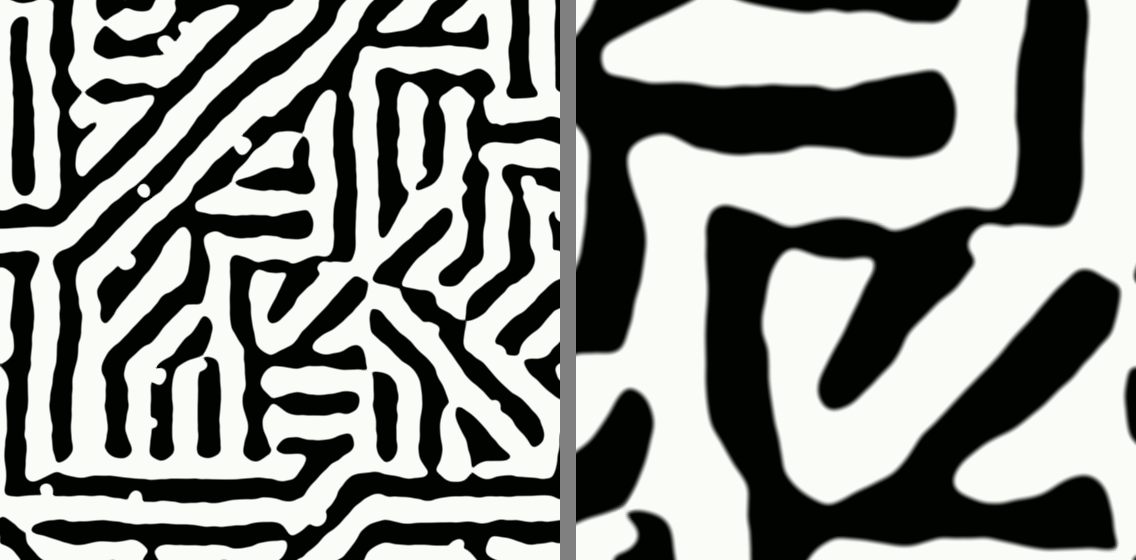
Left: the whole. Right: its middle third, enlarged.
This pattern is drawn by a WebGL 2 fragment shader. Its source:

```glsl
#version 300 es
precision highp float;
// Draws a black and white labyrinth of straight, round-ended strokes with knobs and dots.

uniform vec2 u_resolution;
out vec4 fragColor;

const float TAU = 6.2831853;
const float STROKE_PERIOD = 0.081;

vec3 hash3(vec2 cell) {
    vec3 q = fract(cell.xyx * vec3(0.1031, 0.1030, 0.0973));
    q += dot(q, q.yxz + 33.33);
    return fract((q.xxy + q.yzz) * q.zyx);
}

// Smooth value noise, two channels in -1..1
vec2 noise2(vec2 p) {
    vec2 cell = floor(p), f = fract(p);
    f = f * f * f * (f * (f * 6.0 - 15.0) + 10.0);
    vec2 low = mix(hash3(cell).xy, hash3(cell + vec2(1, 0)).xy, f.x);
    vec2 high = mix(hash3(cell + vec2(0, 1)).xy, hash3(cell + vec2(1, 1)).xy, f.x);
    return mix(low, high, f.y) * 2.0 - 1.0;
}

// Stroke angle in steps of 45 degrees; rising diagonals are the most common
float strokeAngle(float pick) {
    float eighths = pick < 0.38 ? 1.0 : pick < 0.66 ? 0.0 : pick < 0.87 ? 2.0 : 3.0;
    return eighths * TAU / 8.0;
}

// Patches of parallel strokes, each with its own direction, softly joined
float strokes(vec2 p) {
    const float PATCHES = 6.0;
    vec2 home = floor(p * PATCHES);
    float sum = 0.0, total = 0.0;
    for (int y = -2; y <= 2; y++) {
        for (int x = -2; x <= 2; x++) {
            vec2 cell = home + vec2(x, y);
            vec3 rnd = hash3(cell + 71.0);
            vec2 centre = cell + 0.1 + 0.8 * hash3(cell + 19.0).xy;
            vec2 offset = p * PATCHES - centre;
            float angle = strokeAngle(rnd.x);
            vec2 normal = vec2(-sin(angle), cos(angle));
            float phase = (rnd.y - 0.5) * 2.4;
            float weight = exp(-6.0 * dot(offset, offset));
            sum += weight * cos(TAU * dot(normal, p) / STROKE_PERIOD + phase);
            total += weight;
        }
    }
    return sum / total + 0.12;
}

// Sparse small discs: loose dots in the gaps, knobs where they touch strokes
float dots(vec2 p) {
    const float CELLS = 10.0;
    vec2 home = floor(p * CELLS);
    float nearest = -9.0;
    for (int y = -1; y <= 1; y++) {
        for (int x = -1; x <= 1; x++) {
            vec2 cell = home + vec2(x, y);
            vec3 rnd = hash3(cell + 137.0);
            float radius = mix(0.008, 0.017, fract(rnd.z * 7.0));
            float disc = radius - distance(p, (cell + rnd.xy) / CELLS);
            if (rnd.z < 0.45) nearest = max(nearest, disc);
        }
    }
    return nearest * 60.0;
}

float smoothMax(float a, float b, float k) {
    float h = max(k - abs(a - b), 0.0) / k;
    return max(a, b) + h * h * k * 0.25;
}

void main() {
    vec2 p = gl_FragCoord.xy / u_resolution.y;

    // Slightly uneven outlines
    p += 0.0045 * noise2(p * 21.0) + 0.0016 * noise2(p * 55.0 + 9.0);
    float field = smoothMax(strokes(p), dots(p), 0.4);

    // Turn the field into a distance so every edge is equally soft
    float slope = length(vec2(dFdx(field), dFdy(field))) * u_resolution.y;
    float edge = field / max(slope, 10.0);
    float softness = max(0.0022, 0.7 / u_resolution.y);
    float ink = smoothstep(-softness, softness, edge);

    vec3 black = vec3(0.0, 0.01, 0.0);
    vec3 white = vec3(0.98, 0.99, 0.97);
    fragColor = vec4(mix(black, white, ink), 1.0);
}
```
